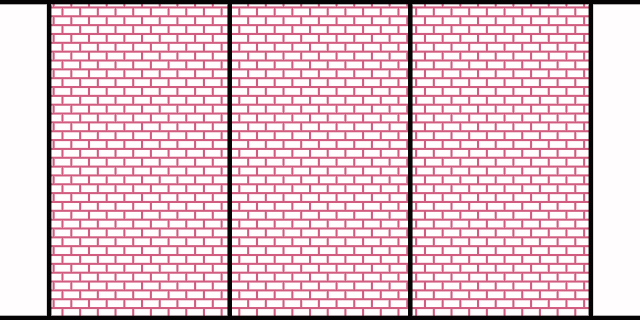
Write a Shadertoy shader that draws this pattern.

```glsl
// Three framed panels of pink-jointed white brickwork between thick black bars.
#define PANELS 3.0
#define PANEL_WIDTH 0.5643
#define BAR_WIDTH 0.0142
#define EDGE_WIDTH 0.0135
#define BRICK vec2(0.05526, 0.02763)
#define BRICK_ORIGIN vec2(-0.0035, 0.0373)
#define JOINT_WIDTH 0.0065
#define WALL_COLOR vec3(1.0, 0.992, 0.992)
#define JOINT_COLOR vec3(0.82, 0.36, 0.50)
#define BAR_COLOR vec3(0.02, 0.01, 0.01)

// Distance to the nearest whole multiple of period
float lineDistance(float x, float period) {
    return abs(fract(x / period + 0.5) - 0.5) * period;
}

// Smoothed coverage of a stroke at distance d from its centre line
float stroke(float d, float width, float pixel) {
    return clamp((0.5 * width - d) / pixel + 0.5, 0.0, 1.0);
}

// Running bond: alternate courses shift by half a brick
float brickJoints(vec2 p, float pixel) {
    vec2 q = p - BRICK_ORIGIN;
    float course = floor(q.y / BRICK.y);
    float shift = 0.5 * mod(course, 2.0) * BRICK.x;
    float bed = stroke(lineDistance(q.y, BRICK.y), JOINT_WIDTH, pixel);
    float head = stroke(lineDistance(q.x - shift, BRICK.x), JOINT_WIDTH, pixel);
    return max(bed, head);
}

// Panel dividers plus the full-width top and bottom edges
float frameBars(vec2 p, float pixel) {
    float halfSpan = 0.5 * PANELS * PANEL_WIDTH;
    float index = clamp(round((p.x + halfSpan) / PANEL_WIDTH), 0.0, PANELS);
    float divider = abs(p.x + halfSpan - index * PANEL_WIDTH);
    float edge = min(p.y, 1.0 - p.y);
    return max(stroke(divider, BAR_WIDTH, pixel),
               stroke(edge, 2.0 * EDGE_WIDTH, pixel));
}

void mainImage(out vec4 fragColor, in vec2 fragCoord) {
    float pixel = 1.0 / iResolution.y;
    vec2 p = vec2(fragCoord.x - 0.5 * iResolution.x, fragCoord.y) * pixel;

    // Brickwork stops at the outermost dividers
    float inside = step(abs(p.x), 0.5 * PANELS * PANEL_WIDTH);
    vec3 color = mix(WALL_COLOR, JOINT_COLOR, inside * brickJoints(p, pixel));
    color = mix(color, BAR_COLOR, frameBars(p, pixel));
    fragColor = vec4(color, 1.0);
}
```
